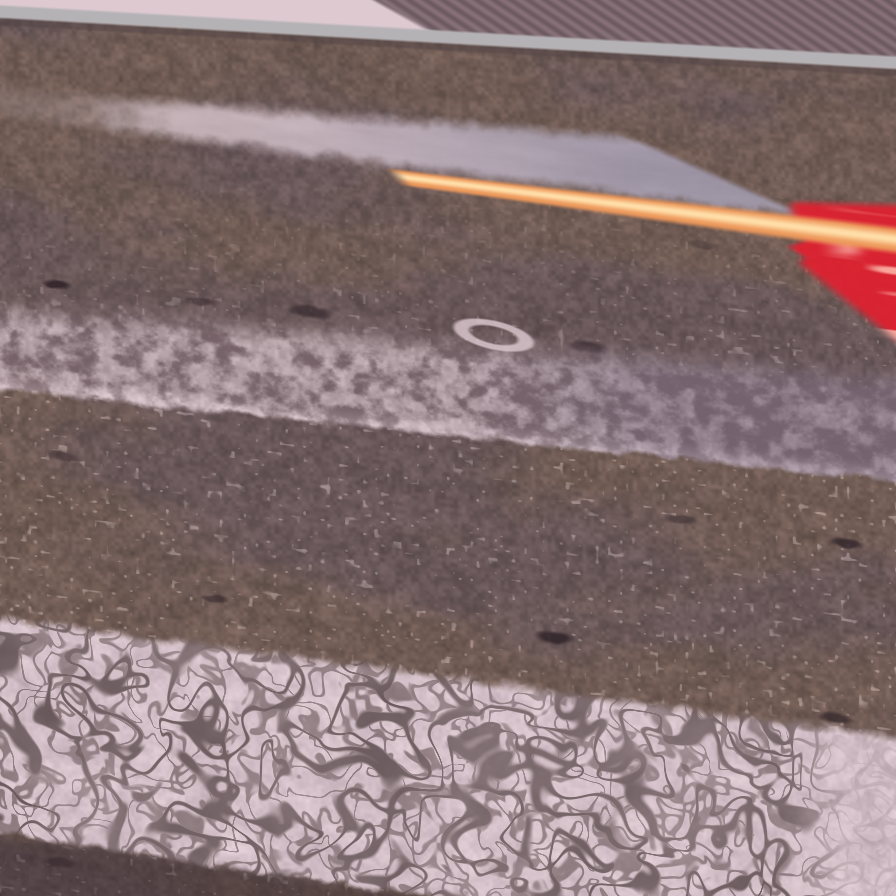
Reproduce this texture procedurally as a three.js fragment shader.

```glsl
// Worn crosswalk stripes on speckled tarmac, with a kerb line and blurred vehicle lights.
varying vec2 vUv;

const vec3 TARMAC = vec3(0.41, 0.34, 0.35);
const vec3 BROWN = vec3(0.44, 0.36, 0.33);
const vec3 DARK = vec3(0.20, 0.15, 0.17);
const vec3 MAUVE = vec3(0.53, 0.44, 0.47);
const vec3 DUSTY = vec3(0.68, 0.60, 0.64);
const vec3 PAINT = vec3(0.87, 0.79, 0.82);
const vec3 KERB = vec3(0.71, 0.70, 0.71);
const vec3 AMBER = vec3(0.93, 0.60, 0.36);
const vec3 GLOW = vec3(1.0, 0.87, 0.66);
const vec3 RED = vec3(0.87, 0.13, 0.19);

float hash(vec2 p) {
  vec3 h = fract(vec3(p.xyx) * 0.1031);
  h += dot(h, h.yzx + 33.33);
  return fract((h.x + h.y) * h.z);
}

float noise(vec2 p) {
  vec2 i = floor(p), f = fract(p);
  f = f * f * (3.0 - 2.0 * f);
  return mix(mix(hash(i), hash(i + vec2(1.0, 0.0)), f.x),
             mix(hash(i + vec2(0.0, 1.0)), hash(i + vec2(1.0)), f.x), f.y);
}

float fbm(vec2 p) {
  float sum = 0.0, amp = 0.53;
  for (int i = 0; i < 4; i++) {
    sum += amp * noise(p);
    p = p * 2.03 + 17.1;
    amp *= 0.5;
  }
  return sum;
}

// Height above a line given as (intercept, slope)
float above(vec2 p, vec2 line) { return p.y - line.x - line.y * p.x; }

float rise(float d, float soft) { return smoothstep(-soft, soft, d); }

float band(vec2 p, vec2 top, vec2 bottom, float softTop, float softBottom) {
  return rise(-above(p, top), softTop) * rise(above(p, bottom), softBottom);
}

// Thin curved cracks along the middle contour of warped noise
float cracks(vec2 p, float scale, float width) {
  vec2 warp = vec2(noise(p * scale * 0.6), noise(p * scale * 0.6 + 41.0));
  float n = noise(p * scale + warp * 2.2);
  return 1.0 - smoothstep(width * 0.3, width, abs(n - 0.5));
}

// Sparse flat dents, one at most per cell
float dents(vec2 p, vec2 cells) {
  vec2 id = floor(p * cells);
  vec2 jitter = 0.4 * vec2(hash(id + 3.0), hash(id + 8.0)) - 0.2;
  vec2 d = (fract(p * cells) - 0.5 - jitter) / cells;
  float size = mix(0.6, 1.1, hash(id + 21.0));
  d.y += 0.003 * (noise(p * 90.0) - 0.5);
  float shape = 1.0 - smoothstep(0.45, 1.1, length(d / (size * vec2(0.026, 0.008))));
  return shape * step(0.76, hash(id + 5.0)) * mix(0.45, 1.0, hash(id + 13.0));
}

float ring(vec2 p, vec2 centre, vec2 radii, float width) {
  vec2 d = p - centre;
  d.y += 0.2 * d.x;
  return 1.0 - smoothstep(width * 0.4, width, abs(length(d / radii) - 1.0) * radii.y);
}

vec3 tarmac(vec2 p, vec2 q, float grain) {
  vec3 c = mix(TARMAC, BROWN, smoothstep(0.35, 0.65, fbm(q * vec2(3.0, 7.0))));
  c *= 0.83 + 0.34 * grain + 0.14 * (fbm(q * vec2(20.0, 65.0)) - 0.5);
  float specks = smoothstep(0.80, 0.97, noise(q * vec2(150.0, 190.0)));
  c += 0.17 * specks * (1.0 - smoothstep(0.5, 0.9, p.y));
  c = mix(c, DARK, 0.45 * rise(-above(p, vec2(0.07, -0.15)), 0.01));
  return mix(c, DARK, dents(q, vec2(7.0, 15.0)) * (1.0 - smoothstep(0.68, 0.76, p.y)));
}

void main() {
  vec2 p = vUv;
  vec2 q = vec2(p.x, p.y + 0.12 * p.x); // runs along the stripes
  float grain = 0.5 * noise(q * 110.0) + 0.5 * noise(q * 230.0);
  float rough = 0.012 * (fbm(q * 55.0) - 0.5);
  vec2 worn = p + vec2(0.0, rough);
  vec3 c = tarmac(p, q, grain);

  // Near stripe: pale paint full of cracks, smoother at the right end
  float wear = mix(0.45, 1.0, fbm(q * 9.0)) * (1.0 - 0.8 * smoothstep(0.87, 0.95, p.x + rough));
  float crack = max(cracks(q, 42.0, 0.13), 0.7 * cracks(q + 7.0, 75.0, 0.14));
  vec3 near = mix(PAINT, DUSTY, 0.55 * fbm(q * 35.0)) + 0.10 * (grain - 0.35);
  near = mix(near, TARMAC * 0.9, crack * wear);
  c = mix(c, near, band(worn, vec2(0.310, -0.133), vec2(0.071, -0.150), 0.007, 0.004));

  // Middle stripe: speckled, fading into the road along its upper edge
  float middle = band(worn, vec2(0.655, -0.080), vec2(0.566, -0.103), 0.022, 0.004);
  float flakes = smoothstep(0.28, 0.72, fbm(q * vec2(60.0, 75.0)) + 0.08 - 0.12 * p.x);
  vec3 faded = mix(MAUVE * 0.88, PAINT * 0.93, flakes * (0.55 + 0.5 * grain));
  faded = mix(faded, vec3(0.45, 0.40, 0.48), 0.45 * smoothstep(0.45, 0.8, p.x));
  faded += 0.12 * (1.0 - smoothstep(0.0, 0.022, above(p, vec2(0.566, -0.103))));
  c = mix(c, faded, middle * 0.92);
  c = mix(c, PAINT, 0.8 * ring(p, vec2(0.551, 0.626), vec2(0.036, 0.013), 0.0045));

  // Far stripe: smooth paint with a slanted right end
  float far = band(worn, vec2(0.899, -0.075), vec2(0.872, -0.128), 0.010, 0.010);
  far *= rise(-above(p, vec2(1.160, -0.446)), 0.005);
  far *= mix(0.25, 1.0, smoothstep(0.06, 0.22, p.x + 6.0 * rough));
  vec3 farPaint = mix(PAINT * 0.93, vec3(0.64, 0.61, 0.68), smoothstep(0.2, 0.8, p.x));
  c = mix(c, farPaint + 0.08 * (fbm(q * vec2(12.0, 60.0)) - 0.5), far * 0.92);

  // Strip beyond the kerb: pale patch, then fine hatching
  float hatch = 0.5 + 0.5 * sin(330.0 * (p.x + 1.5 * p.y));
  vec3 beyond = mix(MAUVE * 0.80, MAUVE, hatch);
  beyond = mix(beyond, PAINT, rise(0.417 + 1.8 * (1.0 - p.y) - p.x, 0.006));
  float kerb = above(p, vec2(0.987, -0.057));
  c = mix(c, beyond, rise(kerb, 0.003));
  c = mix(c, TARMAC * 0.75, 0.5 * (1.0 - smoothstep(0.002, 0.006, abs(kerb + 0.011))));
  c = mix(c, KERB, 1.0 - smoothstep(0.005, 0.009, abs(kerb)));

  // Red light with bright streaks
  float red = band(p, vec2(0.800, -0.029), vec2(1.420, -0.800), 0.006, 0.010);
  red *= rise(p.x - 0.895 - 0.025 * (noise(vec2(2.0, q.y * 100.0)) - 0.5), 0.010);
  float streak = smoothstep(0.62, 0.85, noise(vec2(q.x * 12.0, q.y * 115.0)));
  c = mix(c, mix(RED, vec3(1.0, 0.66, 0.62), streak * smoothstep(0.91, 0.96, p.x)), red * 0.95);

  // Amber trail with a glowing core
  float trail = above(p, vec2(0.858, -0.126));
  float halfWidth = mix(0.009, 0.015, smoothstep(0.44, 1.0, p.x));
  float lit = (1.0 - smoothstep(halfWidth * 0.6, halfWidth * 1.2, abs(trail))) * rise(p.x - 0.445 + trail, 0.012);
  float core = 1.0 - smoothstep(0.0, halfWidth * 0.75, abs(trail - 0.001));
  c = mix(c, mix(AMBER, GLOW, core), lit);

  gl_FragColor = vec4(clamp(c, 0.0, 1.0), 1.0);
}
```
